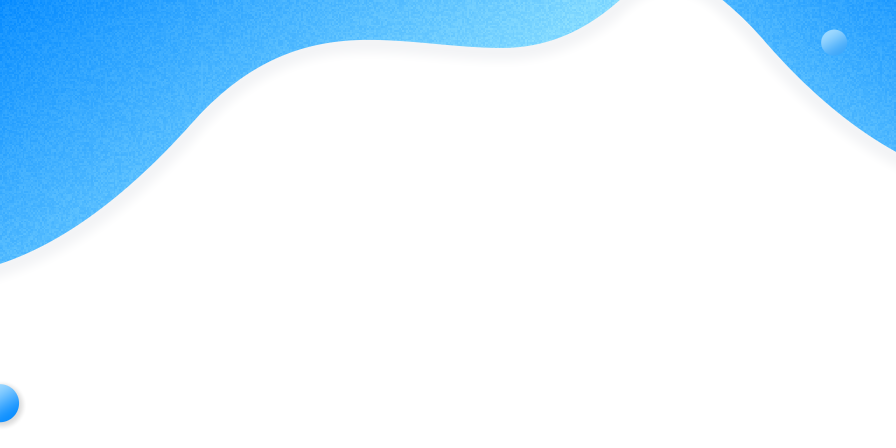
Reproduce this background procedurally as a WebGL 1 fragment shader.

```glsl
precision highp float;
// A white page under a rippling blue curtain with two small glossy beads.
// The curtain hem is a chain of cubic Hermite spans; its signed distance gives
// both the crisp edge and the soft shadow, and a fine hash grain covers the blue.

uniform vec2 u_resolution;

#define DEEP_BLUE vec3(0.05, 0.56, 1.0)
#define PALE_BLUE vec3(0.51, 0.85, 1.0)
#define BEAD_LIGHT vec3(0.62, 0.85, 1.0)
#define SHADOW_TINT vec3(0.953, 0.957, 0.965)
#define SHADOW_REACH 0.048
#define GRAIN_CELLS 256.0
#define GRAIN_AMOUNT 0.09
#define LEFT_BEAD vec3(0.0, 0.1, 0.0425)
#define RIGHT_BEAD vec3(1.862, 0.905, 0.029)

float hash(vec2 cell) {
  vec3 q = fract(cell.xyx * 0.1031);
  q += dot(q, q.yzx + 33.33);
  return fract((q.x + q.y) * q.z);
}

// Height and slope of the hem at x; each knot holds x, height, slope.
vec2 hem(float x) {
  vec3 knots[8];
  knots[0] = vec3(0.0, 0.411, 0.33);
  knots[1] = vec3(0.430, 0.727, 1.12);
  knots[2] = vec3(0.823, 0.911, 0.0);
  knots[3] = vec3(1.120, 0.893, 0.0);
  knots[4] = vec3(1.380, 0.997, 0.88);
  knots[5] = vec3(1.609, 1.003, -0.8);
  knots[6] = vec3(1.706, 0.909, -1.15);
  knots[7] = vec3(2.0, 0.661, -0.55);
  vec3 a = knots[0];
  vec3 b = knots[1];
  for (int i = 1; i < 7; i++) {
    if (x >= knots[i].x) {
      a = knots[i];
      b = knots[i + 1];
    }
  }
  float span = b.x - a.x;
  float t = clamp((x - a.x) / span, 0.0, 1.0);
  float rise = b.y - a.y;
  float c2 = 3.0 * rise - span * (2.0 * a.z + b.z);
  float c3 = span * (a.z + b.z) - 2.0 * rise;
  float height = a.y + t * (span * a.z + t * (c2 + t * c3));
  float slope = a.z + t * (2.0 * c2 + 3.0 * t * c3) / span;
  return vec2(height, slope);
}

// Coverage of a shape from its signed distance, negative inside.
float cover(float d) {
  return clamp(0.5 - d * u_resolution.y, 0.0, 1.0);
}

// Blue is deepest in the two upper corners and pales toward the hem.
vec3 curtainColor(vec2 p) {
  float drop = 1.0 - p.y;
  float fromLeft = 0.75 * p.x + drop;
  float fromRight = 0.2 + 0.75 * (2.0 - p.x) + 1.1 * drop;
  float shade = p.x < 1.5 ? fromLeft : fromRight;
  vec3 color = mix(DEEP_BLUE, PALE_BLUE, clamp(shade, 0.0, 1.0));
  float grain = hash(floor(p * GRAIN_CELLS)) - 0.5;
  return color + grain * GRAIN_AMOUNT * vec3(1.0, 0.6, 0.0);
}

// A disc lit from the upper left.
vec3 addBead(vec3 base, vec2 p, vec3 bead, vec3 dark) {
  vec2 q = (p - bead.xy) / bead.z;
  float shade = smoothstep(-1.0, 1.0, dot(q, vec2(0.5, -0.8)));
  return mix(base, mix(BEAD_LIGHT, dark, shade), cover(length(p - bead.xy) - bead.z));
}

void main() {
  vec2 p = gl_FragCoord.xy / u_resolution.y;

  // Page and the shadow below the hem.
  vec2 edge = hem(p.x);
  float d = (edge.x - p.y) / sqrt(1.0 + edge.y * edge.y);
  float shadow = 1.0 - smoothstep(0.008, SHADOW_REACH, d);
  vec3 color = mix(vec3(1.0), SHADOW_TINT, shadow);

  // Curtain.
  color = mix(color, curtainColor(p), cover(d));

  // Beads, the left one with its own drop shadow.
  float beadGap = length(p - LEFT_BEAD.xy - vec2(0.004, -0.005)) - LEFT_BEAD.z;
  color *= 1.0 - 0.14 * (1.0 - smoothstep(-0.006, 0.014, beadGap));
  color = addBead(color, p, LEFT_BEAD, DEEP_BLUE);
  color = addBead(color, p, RIGHT_BEAD, vec3(0.25, 0.66, 0.98));

  gl_FragColor = vec4(color, 1.0);
}
```
